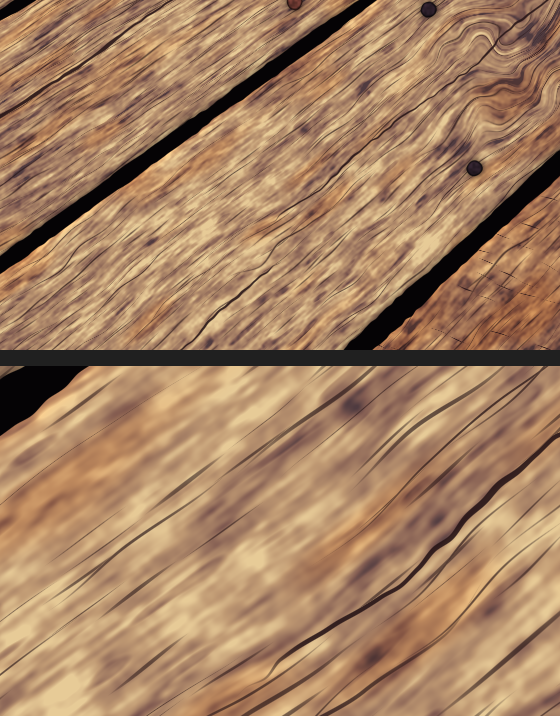
Top, the full canvas; bottom, a detail of the centre.
Reproduce this texture procedurally as a Shadertoy shader.

```glsl
// Weathered wooden planks in slanted perspective, with dark gaps, grain, cracks and nails.
#define VANISH vec2(5.735, 4.374)  // point where all plank edges meet
#define GAP_HALF 0.030             // half gap, in plank widths
#define GRAIN 1.0                  // grain contrast
#define CRACK_HALF 0.0022          // half width of small cracks
#define NAIL_RADIUS 0.022
#define KNOT vec2(1.46, 0.85)
#define LIGHT_CENTRE vec2(0.62, 0.50)
#define BRIGHTNESS 3.05

const vec3 GAP_COLOR = vec3(0.02, 0.01, 0.02);
const vec3 CRACK_COLOR = vec3(0.15, 0.08, 0.09);
const vec3 SHADE = vec3(0.31, 0.23, 0.25);
const vec3 UMBER = vec3(0.51, 0.36, 0.32);
const vec3 BROWN = vec3(0.64, 0.49, 0.39);
const vec3 TAN = vec3(0.75, 0.60, 0.45);
const vec3 STRAW = vec3(0.87, 0.75, 0.56);

float hash(vec2 p) {
    vec3 h = fract(vec3(p.xyx) * 0.1031);
    h += dot(h, h.yzx + 33.33);
    return fract((h.x + h.y) * h.z);
}

float noise(vec2 p) {
    vec2 i = floor(p), f = fract(p);
    f = f * f * (3.0 - 2.0 * f);
    return mix(mix(hash(i), hash(i + vec2(1, 0)), f.x),
               mix(hash(i + vec2(0, 1)), hash(i + vec2(1, 1)), f.x), f.y);
}

// Signed noise, centred on zero
float vary(vec2 p) { return noise(p) - 0.5; }

float coverage(float d, float px) { return 1.0 - smoothstep(-px, px, d); }

vec3 woodRamp(float t) {
    vec3 c = mix(SHADE, UMBER, clamp(t, 0.0, 1.0));
    c = mix(c, BROWN, clamp(t - 1.0, 0.0, 1.0));
    c = mix(c, TAN, clamp(t - 2.0, 0.0, 1.0));
    return mix(c, STRAW, clamp(t - 3.0, 0.0, 1.3));
}

// One tapered crack per grid cell, kept at random
float crackLayer(vec2 q, vec2 cells, float amount, float across, float px) {
    vec2 c = q * cells;
    c.x += 7.0 * hash(vec2(floor(c.y), cells.y));
    vec2 id = floor(c), f = fract(c) - 0.5;
    float offset = 0.4 * (hash(id + 5.0) - 0.5) + 0.4 * vary(vec2(q.x * 11.0, id.y * 3.7));
    float d = abs(f.y - offset) * across / cells.y;
    float taper = 1.0 - 4.0 * f.x * f.x;
    float halfWidth = CRACK_HALF * taper * hash(id + 9.0);
    return step(hash(id), amount) * taper * coverage(d - halfWidth, px);
}

// A long split following the grain between two positions
float split(vec2 q, float row, float from, float to, float halfWidth, float across, float px) {
    float wander = 0.045 * vary(vec2(q.x * 7.0, row * 31.0)) + 0.012 * vary(vec2(q.x * 45.0, row));
    float ends = smoothstep(from, from + 0.1, q.x) * (1.0 - smoothstep(to - 0.1, to, q.x));
    float w = halfWidth * ends * (0.3 + 1.2 * noise(vec2(q.x * 16.0, row)));
    return ends * coverage(abs(q.y - row - wander) * across - w, px);
}

void mainImage(out vec4 fragColor, in vec2 fragCoord) {
    vec2 p = fragCoord / iResolution.y;
    float px = 0.75 / iResolution.y;

    // Perspective: q.x runs along the planks, q.y counts gaps at whole numbers
    vec2 ray = VANISH - p;
    float slope = ray.y / ray.x, depth = 0.2 * slope - 0.0196;
    vec2 q = vec2(7.21 - length(ray), (slope - 0.596) / depth);
    float across = depth * depth * length(ray) / (0.0996 * (1.0 + slope * slope));
    float plank = floor(q.y);
    float rough = step(2.0, q.y);

    // Grain bends around the knot and drifts gently elsewhere
    vec2 k = p - KNOT;
    float pull = exp(-22.0 * dot(k, k));
    vec2 g = q + vec2(plank * 13.0, 0.0);
    g.y += 0.05 * vary(g * vec2(2.5, 4.0)) + 0.015 * vary(g * vec2(9.0, 8.0));
    g.y += pull * (0.09 * sin(14.0 * k.x + 4.0) + 0.10 * vary(p * 16.0));

    // Tone from fibres of several sizes, stains and uneven light
    float fibres = 1.0 * vary(g * vec2(3.0, 13.0)) + 1.6 * vary(g * vec2(8.0, 42.0))
                 + 2.0 * vary(g * vec2(19.0, 88.0) + 7.0) + 1.5 * vary(g * vec2(42.0, 135.0));
    float mottle = 0.9 * vary(p * 7.0) + 0.8 * vary(p * 23.0) + 0.7 * vary(p * 110.0);
    vec2 away = (p - LIGHT_CENTRE) * vec2(0.85, 1.0);
    float tone = BRIGHTNESS + GRAIN * (fibres + mottle) - 1.25 * dot(away, away);
    float flecks = smoothstep(0.68, 0.88, noise(g * vec2(15.0, 55.0) + 40.0));
    tone -= 1.3 * flecks + 0.55 * rough + 0.25 * step(q.y, 1.0);
    vec2 stain = (p - vec2(1.317, 0.573)) * mat2(0.8, -0.6, 0.6, 0.8);
    tone -= 2.4 * exp(-dot(stain, stain) * 1100.0) * (0.5 + noise(g * vec2(20.0, 60.0)));
    vec2 eye = p - vec2(1.53, 0.88);
    tone -= 2.2 * exp(-dot(eye, eye) * 500.0) * (0.4 + noise(p * 45.0));
    vec3 color = woodRamp(tone);

    // Rusty patches, strongest on the nearest plank
    float rust = smoothstep(0.5, 0.9, noise(g * vec2(5.0, 14.0) + 20.0));
    color *= mix(vec3(1), vec3(1.0, 0.84, 0.70), clamp(0.6 * rust + 0.45 * rough, 0.0, 1.0));

    // Small cracks in three sizes, then long splits
    float crack = 0.85 * crackLayer(g, vec2(2.2, 13.0), 0.65, across, px);
    crack = max(crack, 0.75 * crackLayer(g + 3.0, vec2(4.5, 25.0), 0.45, across, px));
    crack = max(crack, 0.65 * crackLayer(g + 8.0, vec2(10.0, 46.0), 0.30, across, px));
    vec2 nick = p * mat2(0.94, -0.34, 0.34, 0.94) + 0.03 * vary(p * 9.0);
    crack = max(crack, rough * crackLayer(nick, vec2(15.0, 22.0), 0.4, 1.6, px));
    crack = max(crack, split(q, 0.45, 0.25, 1.15, 0.0042, across, px));
    crack = max(crack, split(q, 1.505, 0.80, 1.95, 0.0026, across, px));
    crack = max(crack, split(q, 1.625, 0.32, 0.82, 0.0028, across, px));
    color = mix(color, CRACK_COLOR, 0.9 * crack);

    // Nails with a dark rim and a faint glint; the leftmost is rusty
    vec2 nails[3] = vec2[3](vec2(0.842, 0.994), vec2(1.225, 0.973), vec2(1.356, 0.519));
    for (int i = 0; i < 3; i++) {
        vec2 n = p - nails[i];
        float d = length(n) - NAIL_RADIUS * (1.0 + 0.15 * vary(p * 60.0));
        vec3 metal = i == 0 ? vec3(0.42, 0.22, 0.19) : vec3(0.17, 0.12, 0.16);
        metal *= 0.75 + 0.5 * noise(p * 130.0) + 8.0 * n.y;
        metal *= 1.0 - 0.7 * smoothstep(-0.007, 0.0, d);
        color *= 1.0 - 0.35 * exp(-max(d, 0.0) * 130.0);
        color = mix(color, metal, coverage(d, px));
    }

    // Gaps with slightly worn edges, a soft shadow above and a warm lip below
    float side = q.y - floor(q.y + 0.5);
    float wear = 0.010 * vary(vec2(q.x * 10.0, floor(q.y + 0.5))) + 0.006 * vary(q * vec2(50.0, 9.0));
    float edge = (abs(side) - GAP_HALF - wear) * across;
    float near = exp(-max(edge, 0.0) * 95.0);
    color *= side < 0.0 ? vec3(1.0 - 0.35 * near) : 1.0 + near * vec3(0.14, 0.04, -0.08);
    color = mix(color, GAP_COLOR, coverage(edge, px));
    fragColor = vec4(clamp(color, 0.0, 1.0), 1.0);
}
```
